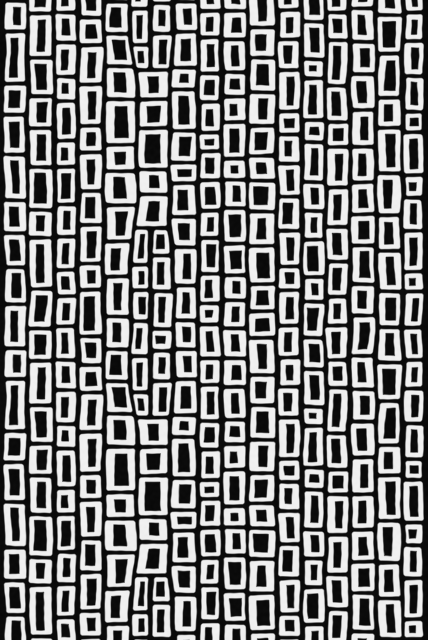
Reproduce this pattern procedurally as a Shadertoy shader.

```glsl
// Hand-drawn columns of stacked white blocks with dark slots, on black.

// Units: the canvas is 768 high, the design repeats downward every PERIOD.
const float PERIOD = 417.0;
const int COLUMNS = 17;
const int SPLIT = 5;            // this column and the next join in their first rows
const float JOINED_ROWS = 5.0;

const float columnEdge[18] = float[](3.0, 33.0, 65.5, 93.5, 124.5, 156.5, 181.0, 208.0, 238.0,
    266.0, 297.0, 332.0, 362.0, 390.5, 419.5, 451.5, 483.0, 510.0);
const float rowCount[17] = float[](9.0, 9.0, 11.0, 10.0, 10.0, 11.0, 11.0, 11.0, 12.0,
    12.0, 11.0, 11.0, 11.0, 10.0, 10.0, 9.0, 11.0);
const float firstRow[17] = float[](1.0, 16.0, 15.0, 21.0, 2.0, 84.0, 84.0, 38.0, 13.0,
    13.0, 33.0, 12.0, 26.0, 15.0, 10.0, 18.0, 15.0);

float hash(vec2 p) {
    vec3 q = fract(p.xyx * 0.1031);
    q += dot(q, q.yzx + 33.33);
    return fract((q.x + q.y) * q.z);
}

vec4 hash4(vec2 p) {
    return vec4(hash(p + 11.0), hash(p + 47.0), hash(p + 83.0), hash(p + 129.0));
}

float lattice(vec2 cell, vec2 offset) {
    float a = 6.2832 * hash(cell);
    return dot(vec2(cos(a), sin(a)), offset);
}

float gradientNoise(vec2 p) {
    vec2 i = floor(p), f = fract(p), u = f * f * (3.0 - 2.0 * f);
    vec2 e = vec2(1.0, 0.0);
    return mix(mix(lattice(i, f), lattice(i + e, f - e), u.x),
               mix(lattice(i + e.yx, f - e.yx), lattice(i + 1.0, f - 1.0), u.x), u.y);
}

// One-dimensional gradient noise that closes on itself after one period.
float sway(float y, float seed) {
    float t = y / PERIOD * 10.0, i = floor(t), f = fract(t);
    float g0 = hash(vec2(mod(i, 10.0), seed)) * 2.0 - 1.0;
    float g1 = hash(vec2(mod(i + 1.0, 10.0), seed)) * 2.0 - 1.0;
    return mix(g0 * f, g1 * (f - 1.0), f * f * (3.0 - 2.0 * f));
}

// Swaying border of a column; neighbours of the joined column lean toward it.
float edgeAt(int k, float y) {
    float joined = smoothstep(45.0, 105.0, y) * (1.0 - smoothstep(245.0, 320.0, y));
    float lean = k == SPLIT ? 8.0 : k == SPLIT + 2 ? -4.5 : 0.0;
    return columnEdge[k] + lean * joined + 3.5 * sway(y, float(k) + 20.0);
}

// Uneven row border, in mean row heights.
float rowBorder(float i, int column) {
    float n = rowCount[column];
    bool anchored = mod(i, n) < 0.5
        || ((column == SPLIT || column == SPLIT + 1) && abs(i - JOINED_ROWS) < 0.5);
    return anchored ? i : i + 0.42 * (hash(vec2(i + 3.0, float(column) * 7.0 + 5.0)) - 0.5);
}

float roundBox(vec2 p, vec2 halfSize, float r) {
    vec2 q = abs(p) - halfSize + r;
    return length(max(q, 0.0)) + min(max(q.x, q.y), 0.0) - r;
}

void mainImage(out vec4 fragColor, in vec2 fragCoord) {
    float unit = 768.0 / iResolution.y;
    vec2 p = vec2(fragCoord.x, iResolution.y - fragCoord.y) * unit;
    float y = mod(p.y, PERIOD);

    // Column under this point
    int column = 0;
    for (int k = 1; k < COLUMNS; k++)
        if (p.x > edgeAt(k, y)) column = k;

    // The split pair becomes one wide column in its first rows
    float rowHeight = PERIOD / rowCount[column];
    float t = mod(y - firstRow[column], PERIOD) / rowHeight;
    int rightEdge = column + 1;
    if ((column == SPLIT || column == SPLIT + 1) && t < JOINED_ROWS) {
        column = SPLIT;
        rightEdge = SPLIT + 2;
    }

    // Row under this point
    float row = floor(t);
    if (t < rowBorder(row, column)) row -= 1.0;
    else if (t >= rowBorder(row + 1.0, column)) row += 1.0;
    float top = rowBorder(row, column), bottom = rowBorder(row + 1.0, column);
    vec4 h = hash4(vec2(row, float(column) * 13.0));
    vec4 g = hash4(vec2(row + 200.0, float(column) * 13.0));

    // White block with slightly tilted sides
    float left = edgeAt(column, y) + 1.6 + 2.2 * h.x;
    float right = edgeAt(rightEdge, y) - 1.6 - 2.2 * h.y;
    vec2 halfSize = 0.5 * vec2(right - left, (bottom - top) * rowHeight - 4.4);
    vec2 q = vec2(p.x - 0.5 * (left + right), (t - 0.5 * (top + bottom)) * rowHeight);
    q += 0.07 * (h.zw - 0.5) * q.yx;
    float block = roundBox(q, halfSize, 3.0) + 0.7 * gradientNoise(p / 10.0);

    // Dark slot: off-centre, tapered, sometimes wide
    vec2 slotHalf = vec2(halfSize.x * (0.36 + 0.2 * g.x * g.x), max(halfSize.y - 5.0 - 1.2 * g.y, 3.5));
    vec2 s = q - vec2(3.6 * (g.z - 0.5), 1.2 * (h.w - 0.5));
    s.x += 0.05 * (h.y - 0.5) * s.y;
    slotHalf.x *= 1.0 + 0.22 * (g.w - 0.5) * clamp(s.y / slotHalf.y, -1.0, 1.0);
    float slot = roundBox(s, slotHalf, 0.8) + 0.8 * gradientNoise(p / 9.0 + 40.0);

    // Soft ink edges
    float soft = max(1.2, 0.7 * unit);
    float white = smoothstep(soft, -soft, max(block, -slot));
    float tone = mix(0.04, 0.94, white) + 0.015 * gradientNoise(p / 5.0 + 90.0);
    fragColor = vec4(vec3(tone), 1.0);
}
```
